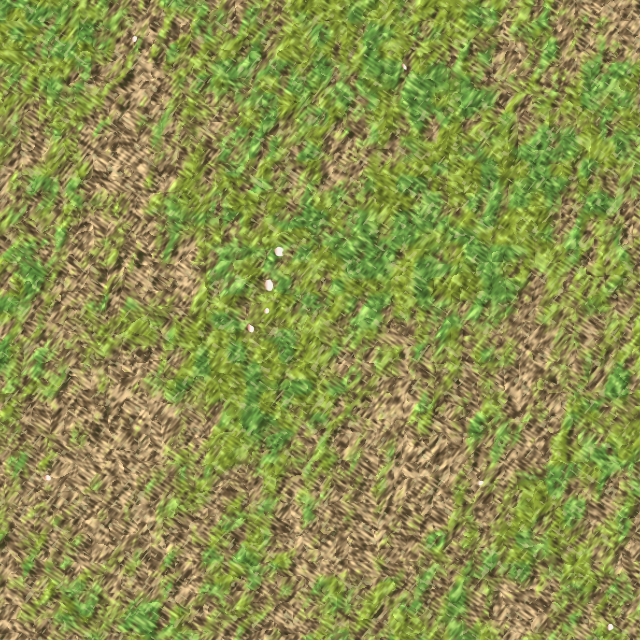
Reproduce this texture procedurally as a WebGL 2 fragment shader.

```glsl
#version 300 es
precision highp float;

uniform vec2 u_resolution;
out vec4 fragColor;

float hash(vec2 p) {
    return fract(sin(dot(p, vec2(127.1, 311.7))) * 43758.5453);
}

float noise(vec2 p) {
    vec2 i = floor(p), f = fract(p);
    f = f * f * (3.0 - 2.0 * f);
    return mix(mix(hash(i), hash(i + vec2(1, 0)), f.x),
               mix(hash(i + vec2(0, 1)), hash(i + vec2(1, 1)), f.x), f.y);
}

float fbm(vec2 p) {
    float sum = 0.0, weight = 0.53;
    for (int i = 0; i < 4; i++) {
        sum += weight * noise(p);
        p = mat2(0.8, 0.6, -0.6, 0.8) * p * 2.0 + 17.3;
        weight *= 0.5;
    }
    return sum;
}

vec2 rotate(vec2 p, float angle) {
    float c = cos(angle), s = sin(angle);
    return vec2(c * p.x + s * p.y, c * p.y - s * p.x);
}

// Height of the tufts, which lean right and straighten across the field
float tuftHeight(vec2 p) {
    p += 0.012 * (vec2(noise(p * 22.0), noise(p * 22.0 + 50.0)) - 0.5);
    float lean = 0.55 * p.y - 0.2 * p.x * p.y;
    vec2 q = vec2(p.x - lean, p.y);
    return 0.65 * noise(q * vec2(54, 25)) + 0.35 * noise(q * vec2(105, 58) + 31.0);
}

// Short blades lying in a direction that drifts over the field
float blades(vec2 p, float scale) {
    float side = step(0.5, noise(p * 45.0 + scale));
    vec2 q = rotate(p, mix(-0.6, 0.9, side));
    return noise(q * vec2(0.55, 1.25) * scale + side * 40.0);
}

void main() {
    vec2 p = gl_FragCoord.xy / u_resolution.y;

    // Cover: broad patches, thinner toward the lower right
    float patches = fbm(p * 5.0 + 3.0);
    float thin = smoothstep(0.55, 1.1, p.x) * (1.0 - 0.6 * p.y);
    float tuft = tuftHeight(p);
    float fine = blades(p, 150.0);
    float grit = blades(p + 7.0, 250.0);
    float density = 0.5 * tuft + 0.6 * patches + 0.16 * fine - 0.1 * thin - 0.08;

    // Bare soil and dry thatch
    vec3 soil = mix(vec3(0.49, 0.40, 0.27), vec3(0.73, 0.63, 0.47),
                    smoothstep(0.15, 0.75, 0.6 * fine + 0.4 * grit));
    vec3 thatch = mix(vec3(0.49, 0.46, 0.24), vec3(0.64, 0.64, 0.37), grit);

    // Living grass, from yellow green to cool green
    vec3 grass = mix(vec3(0.51, 0.58, 0.20), vec3(0.39, 0.57, 0.25),
                     smoothstep(0.35, 0.7, noise(p * 38.0 + 11.0)));
    grass = mix(grass, vec3(0.60, 0.69, 0.38), 0.6 * smoothstep(0.5, 0.9, fine));

    vec3 color = mix(soil, thatch, smoothstep(0.4, 0.51, density));
    color = mix(color, grass, smoothstep(0.47, 0.62, density));

    // Relief lit from the upper left, with shade between the tufts
    float relief = tuft - tuftHeight(p + vec2(-0.006, 0.005));
    color *= 1.0 + 0.55 * relief + 0.5 * (fine - 0.5) + 0.45 * (grit - 0.5);
    float shade = smoothstep(0.1, 0.4, -relief) * smoothstep(0.6, 0.25, grit);
    color = mix(color, vec3(0.24, 0.28, 0.12), 0.5 * shade);

    // Pale straw flecks
    float straw = smoothstep(0.72, 0.92, blades(p + 3.0, 190.0));
    color = mix(color, vec3(0.80, 0.79, 0.58), 0.55 * straw);

    // White chips: a loose cluster first, then a few strays
    for (int i = 0; i < 9; i++) {
        float id = float(i);
        vec2 spot = vec2(hash(vec2(id, 2.0)), hash(vec2(id, 5.0)));
        if (i < 4) spot = vec2(0.442 - 0.017 * id, 0.6 - 0.038 * id)
                        + 0.02 * (spot - 0.5);
        float radius = i < 2 ? 0.009 : 0.005;
        vec2 d = rotate(p - spot, id * 1.7) * vec2(1.0, 1.35);
        float edge = length(d) + 0.006 * (noise(p * 170.0) - 0.5);
        float chip = 1.0 - smoothstep(radius - 0.002, radius + 0.001, edge);
        float rim = smoothstep(0.0, radius, spot.x - p.x);
        color = mix(color, mix(vec3(0.97, 0.95, 0.91), vec3(0.86, 0.56, 0.47), rim), chip);
    }

    fragColor = vec4(clamp(color, 0.0, 1.0), 1.0);
}
```
